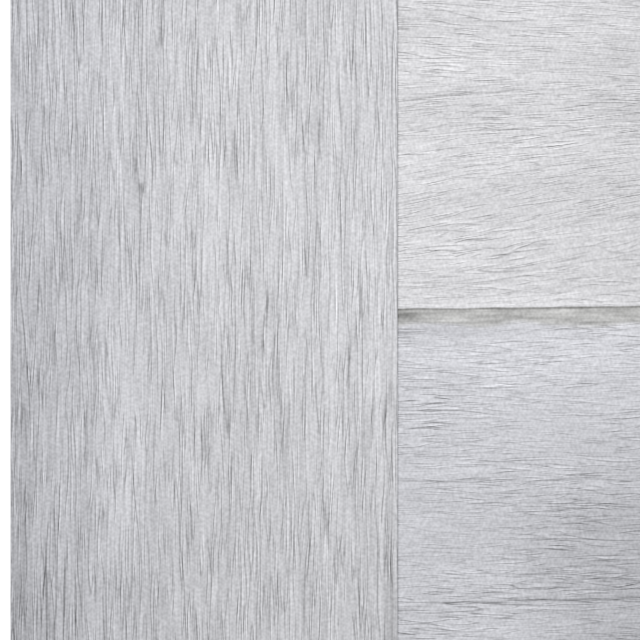
A three.js fragment shader for this texture:

```glsl
// Pale grey wood boards: upright grain on the left, two level boards on the right.
#define EDGE_X 0.0165
#define SEAM_X 0.6215
#define GROOVE_Y 0.517
#define PORE_DEPTH 0.098
#define PORE_WIDTH 0.125
#define RELIEF 0.042
#define SPECKLE 0.062
#define COOL_TINT vec3(0.990, 0.994, 1.018)
#define GROOVE_COLOR vec3(0.72, 0.72, 0.71)

varying vec2 vUv;

vec2 gradientAt(vec2 cell) {
  vec3 h = fract(cell.xyx * vec3(0.1031, 0.1030, 0.0973));
  h += dot(h, h.yzx + 33.33);
  float angle = 6.28318 * fract((h.x + h.y) * h.z);
  return vec2(cos(angle), sin(angle));
}

float noise(vec2 p) {
  vec2 i = floor(p), f = fract(p);
  vec2 u = f * f * f * (f * (f * 6.0 - 15.0) + 10.0);
  vec2 e = vec2(0.0, 1.0);
  float low = mix(dot(gradientAt(i), f), dot(gradientAt(i + e.yx), f - e.yx), u.x);
  float high = mix(dot(gradientAt(i + e), f - e), dot(gradientAt(i + e.yy), f - e.yy), u.x);
  return mix(low, high, u.y);
}

// Soft line around zero with the given half width
float line(float d, float w) {
  return exp(-d * d / (w * w));
}

float band(float x, float a, float b, float soft) {
  return smoothstep(a - soft, a + soft, x) * (1.0 - smoothstep(b - soft, b + soft, x));
}

// Hairline along a noise contour, kept evenly thin by dividing by its slope
float hairline(vec2 q, float level, float width) {
  float n = noise(q);
  float slope = (noise(q + vec2(0.1, 0.0)) - n) / 0.1;
  return line((n - level) / max(abs(slope), 0.55), width);
}

// Shade offset of thin broken pores with lit flanks; p.x runs across, p.y along
float fibres(vec2 p, float density, float stretch) {
  float shade = 0.0;
  for (int k = 0; k < 3; k++) {
    float layer = float(k);
    float scale = density * (1.0 + 0.4 * layer);
    vec2 q = p * vec2(scale, scale / stretch) + 37.3 * layer;
    q.x += (0.31 - 0.3 * layer) * q.y;
    float breaks = smoothstep(-0.08, 0.25, noise(q * vec2(0.83, 1.1) + 53.0));
    float pore = hairline(q, 0.09, PORE_WIDTH * (1.0 + 0.25 * layer));
    float flank = hairline(q - vec2(0.3, 0.0), 0.09, 0.2);
    shade += breaks * (0.35 * PORE_DEPTH * flank - PORE_DEPTH * pore);
    shade += RELIEF * noise(q * 1.6 + 7.0);
  }
  return shade;
}

// Fine surface bumps on a turned lattice
float speckle(vec2 p) {
  vec2 t = mat2(0.82, 0.57, -0.57, 0.82) * p;
  return SPECKLE * (noise(t * 210.0) + 0.7 * noise(t.yx * 115.0 + 11.0));
}

vec3 uprightBoard(vec2 p) {
  // Broad light: dim at the left edge and the foot, brighter at mid height
  float tone = 0.758 + 0.045 * smoothstep(0.0, 0.45, p.x);
  tone += 0.025 * smoothstep(0.05, 0.65, p.y) - 0.035 * line(p.x - EDGE_X, 0.06);
  tone -= 0.025 * smoothstep(0.3, 0.0, p.y);
  tone += 0.045 * noise(p * vec2(14.0, 1.6) + 5.0) + 0.04 * noise(p * vec2(45.0, 2.5));

  // Wandering fibres and a few long cracks
  vec2 q = p;
  q.x += 0.005 * noise(p * vec2(5.0, 3.0)) + 0.0015 * noise(p * vec2(24.0, 16.0));
  tone += fibres(q, 92.0, 17.0) + speckle(p);
  float crackMask = smoothstep(0.1, 0.35, noise(q * vec2(26.0, 4.0) + 71.0));
  tone -= 0.075 * crackMask * hairline(q * vec2(55.0, 2.5) + 23.0, 0.1, 0.08);

  // Small knot with a trailing crack
  vec2 knot = (p - vec2(0.221, 0.706)) / vec2(0.005, 0.008);
  tone -= 0.17 * exp(-dot(knot, knot));
  tone -= 0.06 * line(q.x - 0.221, 0.0018) * band(p.y, 0.58, 0.71, 0.025);

  // Rounded edge beside the seam
  tone += 0.025 * line(p.x - 0.617, 0.0025) - 0.03 * line(p.x - 0.6125, 0.0015);
  tone -= 0.05 * band(p.x, 0.600, 0.619, 0.006) * smoothstep(0.45, 0.05, p.y);
  return vec3(tone) * mix(COOL_TINT, vec3(1.0, 1.0, 1.008), 0.5 * smoothstep(0.0, 0.4, p.x));
}

vec3 levelBoards(vec2 p) {
  float along = p.x - SEAM_X;
  float upper = smoothstep(0.49, 0.53, p.y);
  float tone = mix(0.79, 0.858, smoothstep(0.1, 0.65, p.y));
  tone -= 0.08 * smoothstep(0.12, 0.38, along) * smoothstep(0.5, 0.0, p.y);
  tone -= 0.03 * smoothstep(0.2, 0.4, along) * upper;
  tone += 0.04 * noise(p * vec2(3.0, 14.0)) + 0.025 * noise(p * vec2(6.0, 40.0));

  // Grain climbs to the right in the upper board and lies flat below
  float slope = 0.15 * line(p.y - 0.69, 0.13) - 0.06 * smoothstep(0.85, 1.0, p.y);
  vec2 q = vec2(p.y - slope * along + 0.005 * noise(p * vec2(6.0, 9.0)), p.x);
  float patches = 0.8 + 0.8 * noise(p * vec2(4.0, 9.0) + 19.0);
  tone += fibres(q, 100.0, 10.0) * patches + speckle(p);

  // Long dark veins
  float wave = 0.006 * noise(p * vec2(16.0, 4.0));
  tone -= 0.10 * line(p.y - 0.842 - 0.10 * along + wave, 0.002) * band(along, 0.01, 0.19, 0.03);
  tone -= 0.13 * line(p.y - 0.056 - 0.025 * along + wave, 0.002) * smoothstep(0.02, 0.06, along);
  tone -= 0.05 * line(p.y - 0.247 - 0.012 * along + wave, 0.002);

  // Groove with a sharp upper lip and a worn, feathered lower edge
  float depth = GROOVE_Y + 0.012 * along + 0.3 * wave - p.y;
  float worn = 0.029 + 0.014 * noise(p * vec2(13.0, 40.0));
  vec3 color = vec3(tone) * mix(COOL_TINT, vec3(1.0, 1.0, 1.012), upper);
  float streak = 0.18 * noise(p * vec2(12.0, 140.0)) + 0.10 * noise(p * vec2(30.0, 210.0));
  float fill = smoothstep(-0.002, 0.001, depth) * (1.0 - smoothstep(worn - 0.008, worn + 0.005, depth));
  color = mix(color, GROOVE_COLOR + streak + speckle(p), 0.8 * fill);
  color -= 0.15 * line(depth - 0.001, 0.002);
  color -= 0.17 * line(depth - 0.011, 0.006) * smoothstep(0.06, 0.0, along);
  color -= 0.05 * band(depth, 0.027, 0.043, 0.006) * smoothstep(0.25, 0.05, along);
  return color + 0.04 * line(depth + 0.005, 0.003);
}

void main() {
  vec2 p = vUv;
  vec3 color = mix(uprightBoard(p), levelBoards(p), smoothstep(SEAM_X - 0.001, SEAM_X + 0.001, p.x));
  color -= 0.12 * line(p.x - SEAM_X, 0.0016);
  color = mix(vec3(1.0), color, smoothstep(EDGE_X - 0.001, EDGE_X + 0.001, p.x));
  gl_FragColor = vec4(clamp(color, 0.0, 1.0), 1.0);
}
```
